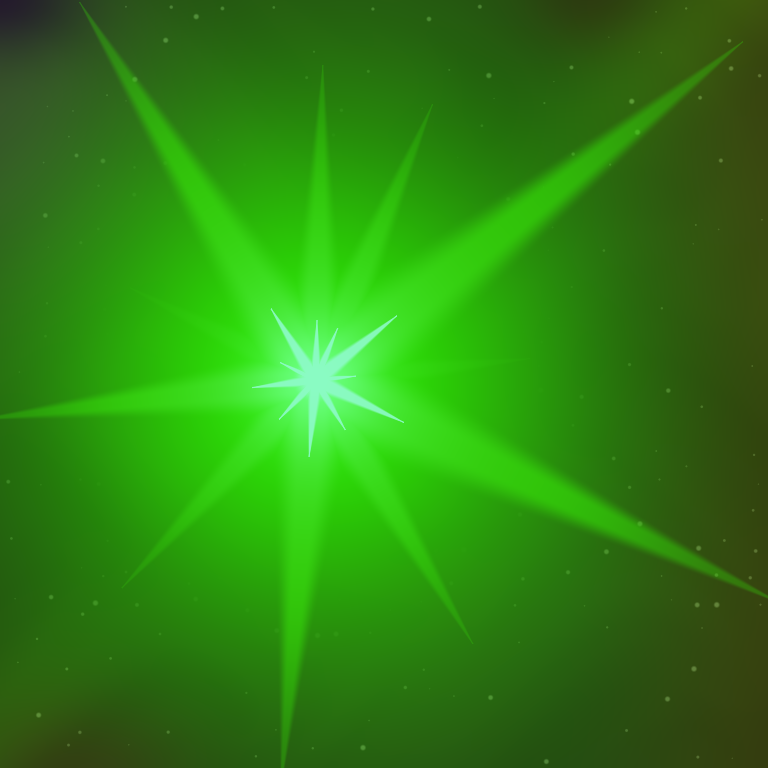
A WebGL 2 fragment shader for this background:

```glsl
#version 300 es
precision highp float;
// A green starburst with tapering rays over a dim, speckled nebula.

#define CENTER vec2(0.411, 0.505)
#define RAY_COUNT 11
#define RAY_TAPER 0.105
#define CORE_SCALE 0.19
#define CORE_RADIUS 0.024
#define GLOW_RADIUS 0.36
#define SPECK_GRID 26.0
#define SPECK_DENSITY 0.3

uniform vec2 u_resolution;
out vec4 fragColor;

// Angle (radians) and length of each ray.
const vec2 RAYS[RAY_COUNT] = vec2[RAY_COUNT](
  vec2(0.10, 0.28), vec2(0.67, 0.71), vec2(1.17, 0.39), vec2(1.548, 0.41),
  vec2(2.129, 0.58), vec2(2.68, 0.27), vec2(3.258, 0.44), vec2(3.962, 0.37),
  vec2(4.627, 0.53), vec2(5.25, 0.40), vec2(5.836, 0.67));

vec2 hash2(vec2 p) {
  vec3 q = fract(p.xyx * vec3(0.1031, 0.1030, 0.0973));
  q += dot(q, q.yzx + 33.33);
  return fract((q.xx + q.yz) * q.zy);
}

float blob(vec2 p, vec2 center, vec2 size) {
  vec2 d = (p - center) / size;
  return exp(-dot(d, d));
}

// Layered sines, each octave bent by the one before.
float cloud(vec2 p) {
  float sum = 0.0, amp = 0.5;
  for (int i = 0; i < 4; i++) {
    p += 0.6 * sin(p.yx * 1.7 + float(i));
    sum += amp * sin(p.x) * cos(p.y);
    p = mat2(1.2, 1.0, -1.0, 1.2) * p;
    amp *= 0.5;
  }
  return sum;
}

// Coverage of one wedge that narrows to a point at its full length.
float wedge(vec2 p, vec2 ray, float scale, float softness) {
  vec2 dir = vec2(cos(ray.x), sin(ray.x));
  float along = dot(p, dir);
  float across = abs(dir.x * p.y - dir.y * p.x);
  float width = max((ray.y * scale - along) * RAY_TAPER, 0.0005);
  float body = 1.0 - smoothstep(width * (1.0 - softness), width * 1.05 + 0.001, across);
  return body * step(0.0, along) * step(along, ray.y * scale);
}

vec3 nebula(vec2 p, float r) {
  vec3 col = mix(vec3(0.14, 0.27, 0.07), vec3(0.22, 0.24, 0.06), smoothstep(0.7, 1.05, p.x));
  col = mix(col, vec3(0.21, 0.26, 0.17), blob(p, vec2(0.0, 0.86), vec2(0.2, 0.24)));
  col = mix(col, vec3(0.14, 0.07, 0.18), blob(p, vec2(0.0, 1.0), vec2(0.11, 0.07)));
  col = mix(col, vec3(0.20, 0.19, 0.08), blob(p, vec2(0.1, 0.0), vec2(0.15, 0.1)));
  col = mix(col, vec3(0.18, 0.19, 0.07), blob(p, vec2(0.77, 1.0), vec2(0.09, 0.07)));
  // Diagonal green veil.
  float veil = (p.x - p.y + 0.07) / 0.12;
  col += vec3(0.03, 0.10, -0.01) * exp(-veil * veil) * smoothstep(0.3, 0.6, r);
  return col * (1.0 + 0.16 * cloud(p * 6.0 + 1.5));
}

// One jittered speck per cell, with random size and brightness.
float specks(vec2 p) {
  vec2 cell = floor(p * SPECK_GRID);
  vec2 rnd = hash2(cell + 17.0);
  vec2 offset = fract(p * SPECK_GRID) - mix(vec2(0.2), vec2(0.8), hash2(cell + 71.0));
  float size = mix(0.04, 0.13, rnd.y * rnd.y);
  float dotMask = 1.0 - smoothstep(size * 0.3, size, length(offset));
  return dotMask * step(rnd.x, SPECK_DENSITY) * mix(0.3, 0.9, rnd.y);
}

void main() {
  vec2 uv = gl_FragCoord.xy / u_resolution;
  vec2 p = uv - CENTER;
  float r = length(p);

  // Backdrop, specks and the broad glow.
  vec3 col = nebula(uv, r);
  col += vec3(0.22, 0.26, 0.20) * specks(uv) * smoothstep(0.25, 0.5, r);
  float glow = exp(-pow(r / GLOW_RADIUS, 2.0));
  col = mix(col, vec3(0.17, 0.92, 0.01), glow);

  // Long rays, and a small sharp copy of them at the core.
  float beam = 0.0, star = 0.0;
  for (int i = 0; i < RAY_COUNT; i++) {
    vec2 ray = RAYS[i];
    float strength = mix(0.18, 0.8, smoothstep(0.26, 0.46, ray.y));
    float fade = 1.0 - 0.6 * smoothstep(0.45, 1.0, r / ray.y);
    beam = max(beam, wedge(p, ray, 1.0, 0.75) * strength * fade);
    star = max(star, wedge(p, ray, CORE_SCALE, 0.5));
  }
  float heat = exp(-pow(r / 0.18, 2.0));
  col = mix(col, mix(vec3(0.20, 0.82, 0.03), vec3(0.30, 0.94, 0.25), heat), beam);

  // Pale halo and core.
  col += vec3(0.14, 0.07, 0.30) * exp(-pow(r / 0.08, 2.0));
  star = max(star, 1.0 - smoothstep(CORE_RADIUS * 0.5, CORE_RADIUS * 1.3, r));
  col = mix(col, vec3(0.56, 0.98, 0.80), star * 0.88);
  fragColor = vec4(clamp(col, 0.0, 1.0), 1.0);
}
```
